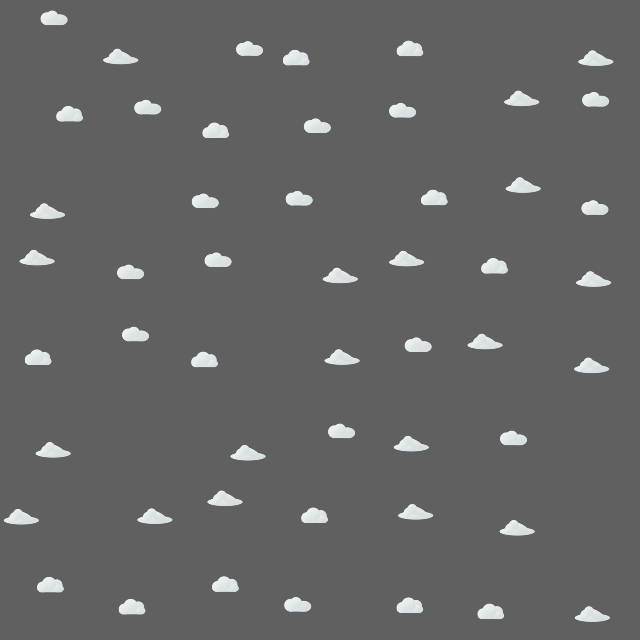
A Shadertoy shader for this pattern:

```glsl
// Small pale clouds scattered over a flat grey ground.
// Each cell of a jittered grid holds one of three cloud shapes, built
// from overlapping ellipses that are lit from the upper left.

const vec3 GROUND = vec3(0.378);
const vec3 LIGHT = vec3(0.915, 0.94, 0.942);
const vec3 SHADE = vec3(0.85, 0.875, 0.878);

const float CLOUD_UNITS = 48.0;       // cloud half-widths per canvas height
const vec2 GRID = vec2(7.0, 8.0);     // cells per canvas height
const vec2 JITTER = vec2(1.85, 1.95); // largest shift, in cloud units
const float FILLED = 0.95;            // share of cells with a cloud

vec3 hash3(vec2 cell, float seed) {
    vec3 q = fract(vec3(cell.xyx + seed) * vec3(0.1031, 0.1030, 0.0973));
    q += dot(q, q.yxz + 33.33);
    return fract((q.xxy + q.yzz) * q.zyx);
}

mat2 rotation(float angle) {
    float c = cos(angle), s = sin(angle);
    return mat2(c, -s, s, c);
}

float ellipseDistance(vec2 p, vec2 radius) {
    p += 1e-4; // keeps the ratio finite at the centre
    float k = length(p / radius);
    return k * (k - 1.0) / length(p / (radius * radius));
}

// Paints one shaded ellipse, cut off below floorY
vec3 paintLobe(vec3 under, vec2 p, vec2 centre, vec2 radius, float tilt,
               float floorY, float tone, float pixel) {
    vec2 local = rotation(tilt) * (p - centre);
    float d = max(ellipseDistance(local, radius), floorY - p.y);
    float cover = 1.0 - smoothstep(-0.5 * pixel, 0.5 * pixel, d);
    float shadow = dot(local / radius, vec2(0.5, -0.5)) + tone;
    return mix(under, mix(LIGHT, SHADE, smoothstep(-0.6, 0.8, shadow)), cover);
}

// Low cloud: round left side, central bump, long right side
vec3 lowCloud(vec3 c, vec2 p, float px) {
    float base = -0.52;
    c = paintLobe(c, p, vec2(0.0, -0.25), vec2(0.85, 0.37), 0.0, base, 0.1, px);
    c = paintLobe(c, p, vec2(0.42, -0.13), vec2(0.6, 0.42), 0.0, base, 0.45, px);
    c = paintLobe(c, p, vec2(-0.13, 0.12), vec2(0.45), 0.0, base, 0.0, px);
    return paintLobe(c, p, vec2(-0.53, -0.04), vec2(0.48), 0.0, base, -0.1, px);
}

// Puffy cloud: tall hump between two smaller ones
vec3 puffyCloud(vec3 c, vec2 p, float px) {
    float base = -0.55;
    c = paintLobe(c, p, vec2(0.0, -0.32), vec2(0.98, 0.32), 0.0, base, 0.1, px);
    c = paintLobe(c, p, vec2(0.47, -0.02), vec2(0.44), 0.0, base, 0.35, px);
    c = paintLobe(c, p, vec2(0.6, -0.28), vec2(0.4, 0.3), 0.0, base, 0.3, px);
    c = paintLobe(c, p, vec2(-0.1, 0.08), vec2(0.53), 0.0, base, 0.0, px);
    return paintLobe(c, p, vec2(-0.58, -0.16), vec2(0.42), 0.0, base, -0.1, px);
}

// Peaked cloud: pointed top, long right slope, curved underside
vec3 peakedCloud(vec3 c, vec2 p, float px) {
    float base = -0.6;
    c = paintLobe(c, p, vec2(0.0, -0.27), vec2(1.32, 0.31), 0.0, base, 0.15, px);
    c = paintLobe(c, p, vec2(0.22, 0.0), vec2(0.8, 0.3), -0.48, base, 0.35, px);
    c = paintLobe(c, p, vec2(-0.25, 0.23), vec2(0.36), 0.0, base, 0.1, px);
    c = paintLobe(c, p, vec2(-0.5, 0.02), vec2(0.42, 0.33), 0.5, base, 0.0, px);
    return paintLobe(c, p, vec2(-0.75, -0.22), vec2(0.45, 0.22), 0.2, base, -0.1, px);
}

void mainImage(out vec4 fragColor, in vec2 fragCoord) {
    vec2 uv = fragCoord / iResolution.y;
    float pixel = CLOUD_UNITS / iResolution.y;

    // Position relative to the cloud of this cell
    vec2 cell = floor(uv * GRID);
    vec3 place = hash3(cell, 17.0);
    vec3 pick = hash3(cell, 71.0);
    vec2 p = (fract(uv * GRID) - 0.5) * CLOUD_UNITS / GRID;
    p -= (2.0 * place.xy - 1.0) * JITTER;

    vec3 color = GROUND;
    if (pick.y < FILLED) {
        if (pick.x < 0.38) color = lowCloud(color, p, pixel);
        else if (pick.x < 0.65) color = puffyCloud(color, p, pixel);
        else color = peakedCloud(color, p, pixel);
    }
    fragColor = vec4(color, 1.0);
}
```
